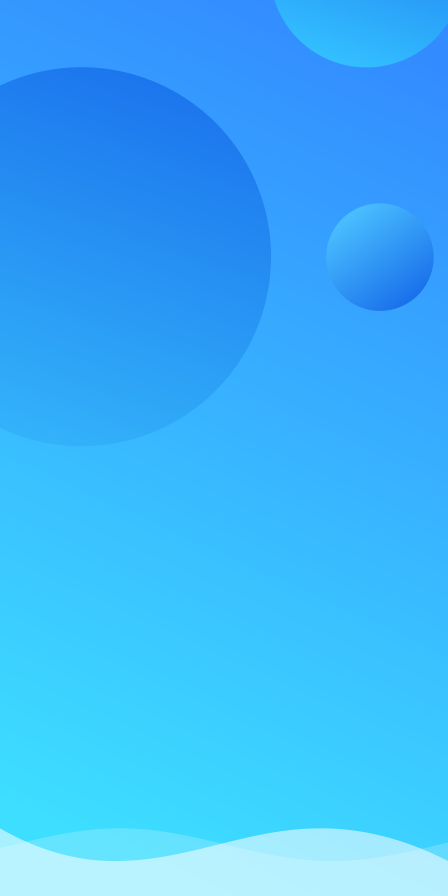
Give the GLSL for this background, as a Shadertoy shader.

```glsl
// Blue gradient backdrop with three shaded discs and two translucent waves at the foot.

// Coverage of a region whose signed distance is negative inside.
float cover(float dist) {
    float pixel = 1.0 / iResolution.x;
    return clamp(0.5 - dist / pixel, 0.0, 1.0);
}

// Lays a disc over the base, shaded from one colour to another along a direction.
vec3 addDisc(vec3 base, vec2 p, vec2 center, float radius,
             vec2 direction, vec3 fromColor, vec3 toColor) {
    vec2 q = (p - center) / radius;
    float blend = clamp(0.5 + 0.5 * dot(q, normalize(direction)), 0.0, 1.0);
    return mix(base, mix(fromColor, toColor, blend), cover((length(q) - 1.0) * radius));
}

// Front crest line: a cosine rise between steeper parabolic ends.
float frontWave(float x) {
    float trough = 0.255, crest = 0.716;
    if (x < trough) return 0.078 + 0.073 * pow((trough - x) / trough, 2.0);
    if (x > crest) return 0.151 - 0.073 * pow((x - crest) / (1.0 - crest), 2.0);
    return 0.1145 - 0.0365 * cos(3.14159 * (x - trough) / (crest - trough));
}

float backWave(float x) {
    return 0.1145 + 0.0365 * cos(3.14159 * (x - 0.268) / 0.474);
}

void mainImage(out vec4 fragColor, in vec2 fragCoord) {
    // Canvas is one unit wide and two units tall.
    vec2 p = fragCoord / iResolution.x;

    // Diagonal sky, cyan at lower left to blue at upper right
    float rise = clamp((0.155 * (p.y - 0.22) + 0.07 * p.x) / 0.32, 0.0, 1.0);
    vec3 color = mix(vec3(0.24, 0.87, 1.0), vec3(0.20, 0.55, 1.0), rise);

    // Discs
    color = addDisc(color, p, vec2(0.182, 1.427), 0.423, vec2(0.35, 1.0),
                    vec3(0.20, 0.70, 0.98), vec3(0.11, 0.46, 0.93));
    color = addDisc(color, p, vec2(0.848, 1.426), 0.120, vec2(0.75, -1.0),
                    vec3(0.29, 0.75, 1.0), vec3(0.10, 0.44, 0.92));
    color = addDisc(color, p, vec2(0.818, 2.065), 0.2155, vec2(0.35, 1.0),
                    vec3(0.20, 0.75, 1.0), vec3(0.12, 0.47, 0.94));

    // Translucent white waves, back then front
    color = mix(color, vec3(1.0), 0.20 * cover(p.y - backWave(p.x)));
    color = mix(color, vec3(1.0), 0.54 * cover(p.y - frontWave(p.x)));

    fragColor = vec4(color, 1.0);
}
```
